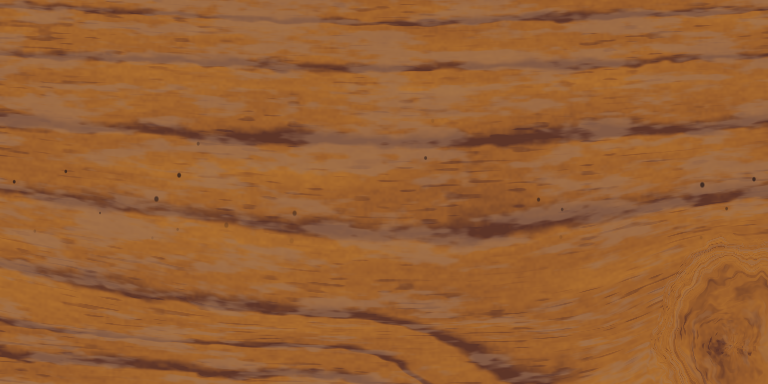
This texture is drawn by a Shadertoy shader. Its source:

```glsl
// Varnished teak plank: dark growth bands sag across the board and bend around
// a knot at the lower right. Stretched noise along the bent grain gives streaks,
// pores and a worn grey film; a few tiny pits finish the surface.

float hash(vec2 p) {
    vec3 q = fract(p.xyx * vec3(0.1031, 0.1030, 0.0973));
    q += dot(q, q.yzx + 33.33);
    return fract((q.x + q.y) * q.z);
}

float noise(vec2 p) {
    vec2 i = floor(p), f = fract(p);
    f = f * f * (3.0 - 2.0 * f);
    return mix(mix(hash(i), hash(i + vec2(1, 0)), f.x),
               mix(hash(i + vec2(0, 1)), hash(i + vec2(1, 1)), f.x), f.y);
}

float fbm(vec2 p) {
    float sum = 0.0, gain = 0.53;
    for (int i = 0; i < 4; i++) {
        sum += gain * noise(p);
        p = p * 2.03 + 17.3;
        gain *= 0.5;
    }
    return sum;
}

// Height across the grain, before sagging, with the rise over the knot
float grainHeight(vec2 p, vec2 q) {
    float sag = 0.04 + 0.1 * (1.0 - smoothstep(0.15, 0.8, p.y))
              - 0.07 * (1.0 - smoothstep(0.08, 0.2, p.y));
    return p.y + sag * sin(1.5 * p.x) - 0.16 * exp(-dot(q, q) * 17.0);
}

// Dark growth bands: crisp lower edge, soft trail above
float growthBands(float v, float x) {
    float centre[7] = float[7](0.985, 0.862, 0.687, 0.505, 0.31, 0.165, 0.085);
    float width[7] = float[7](0.010, 0.013, 0.018, 0.026, 0.020, 0.009, 0.013);
    float dark = 0.0;
    for (int i = 0; i < 7; i++) {
        float along = noise(vec2(x * 4.0, float(i) * 7.7));
        float d = (v - centre[i]) / (width[i] * (0.65 + 0.7 * along));
        float core = smoothstep(-1.1, -0.3, d) * (1.0 - smoothstep(0.1, 1.7, d));
        float trail = smoothstep(-1.0, 0.0, d) * exp(-max(d, 0.0) * 0.4);
        float fade = i > 3 ? 1.0 - smoothstep(1.35, 1.6, x) : 1.0;
        dark = max(dark, fade * (core * (0.42 + 0.25 * along) + 0.24 * trail));
    }
    return dark;
}

// Sparse round pits, mostly along the middle of the board
float pits(vec2 p) {
    vec2 cell = floor(p * 14.0);
    vec2 spot = 0.2 + 0.6 * vec2(hash(cell + 3.1), hash(cell + 8.7));
    float radius = 0.002 + 0.004 * hash(cell + 5.5);
    float d = length((fract(p * 14.0) - spot) / 14.0 * vec2(1.0, 0.8));
    float present = step(0.86, hash(cell + 1.9)) * exp(-pow((p.y - 0.53) * 9.0, 2.0));
    return present * (1.0 - smoothstep(radius * 0.5, radius + 0.002, d));
}

vec3 woodColour(float tone) {
    vec3 amber = vec3(0.69, 0.44, 0.18);
    vec3 brown = vec3(0.60, 0.36, 0.165);
    vec3 umber = vec3(0.39, 0.22, 0.155);
    return tone < 0.4 ? mix(amber, brown, max(tone, -0.1) / 0.4)
                      : mix(brown, umber, min((tone - 0.4) / 0.6, 1.1));
}

void mainImage(out vec4 fragColor, in vec2 fragCoord) {
    vec2 p = fragCoord / iResolution.y;
    p.x *= 2.0 * iResolution.y / iResolution.x;
    vec2 q = p - vec2(1.91, 0.10);

    // Grain coordinates: along and across, curling into rings at the knot
    float across = grainHeight(p, q);
    float fall = 0.24 * smoothstep(0.9, 1.4, p.x) * (1.0 - smoothstep(0.0, 0.42, p.y));
    float r = length(q * vec2(1.1, 0.85)) + 0.1 * (fbm(p * 9.0) - 0.5);
    float knot = 1.0 - smoothstep(0.13, 0.24, r);
    vec2 g = mix(vec2(p.x, across), vec2(atan(-q.y, -q.x) * 0.2, r), knot);
    g.y += 0.012 * (fbm(p * vec2(5.0, 9.0)) - 0.5);

    // Broad streaks and ragged bands
    float ragged = 0.026 * (fbm(vec2(p.x * 5.0, across * 14.0)) - 0.5)
                 + 0.012 * (noise(vec2(p.x * 26.0, across * 80.0)) - 0.5);
    float bands = growthBands(across + fall + ragged, p.x) * (1.0 - knot);
    float tone = -0.08 + 0.42 * fbm(g * vec2(2.5, 26.0))
               + 0.24 * fbm(g * vec2(2.0, 7.0) + 40.0) + bands;

    // Knot: dark streaked heart, pale halo, broken curling rings
    float heart = 1.0 - smoothstep(0.05, 0.14, r);
    float curl = smoothstep(0.52, 0.72, fbm(vec2(g.x * 6.0, r * 32.0)));
    tone += heart * (0.12 + 0.35 * fbm(q * vec2(40.0, 12.0)));
    tone += knot * (0.3 * curl - 0.08);
    tone += 0.3 * exp(-pow((r - 0.14) * 60.0, 2.0)) * smoothstep(0.4, 0.7, noise(p * 13.0));

    // Fine pore dashes in clumps
    float clump = smoothstep(0.35, 0.65, fbm(g * vec2(3.0, 13.0) + 9.0));
    float dash = smoothstep(0.68, 0.9, noise(g * vec2(17.0, 150.0)));
    tone += dash * (0.08 + 0.24 * clump);
    tone += 0.16 * (noise(g * vec2(45.0, 120.0)) - 0.5) + 0.1 * (noise(p * 125.0) - 0.5);
    vec3 colour = woodColour(tone);

    // Worn grey film, denser near the top and beside the bands
    float patches = fbm(g * vec2(7.0, 38.0) + 70.0) + 0.12 * p.y + 0.15 * bands;
    float flecks = noise(g * vec2(38.0, 115.0) + 21.0);
    float film = smoothstep(0.52, 0.78, patches + 0.22 * (flecks - 0.5));
    colour = mix(colour, vec3(0.61, 0.45, 0.34), 0.58 * film * (1.0 - 0.5 * knot));

    colour = mix(colour, vec3(0.20, 0.13, 0.11), 0.85 * pits(p));
    fragColor = vec4(colour, 1.0);
}
```
